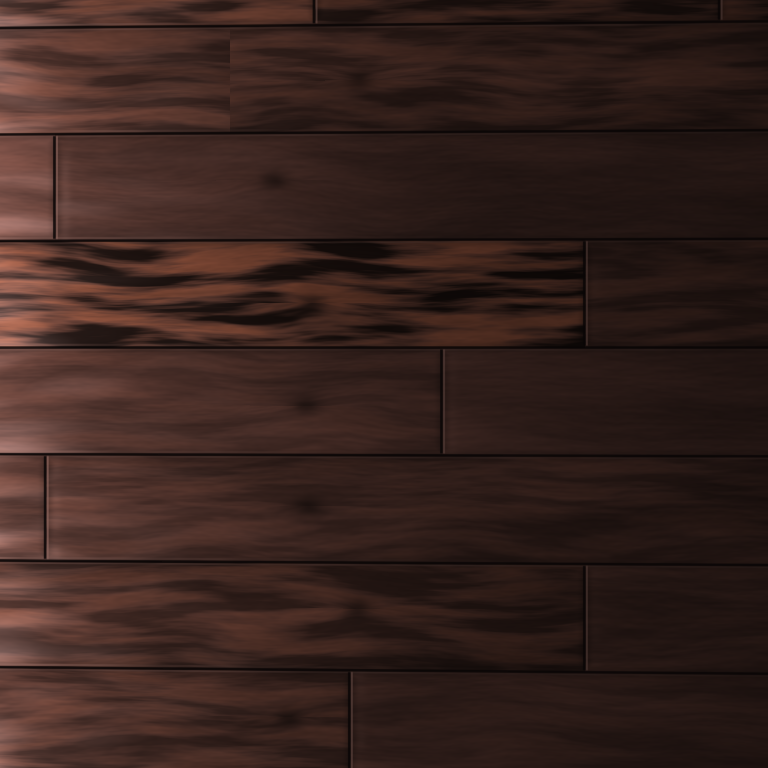
Write a Shadertoy shader that draws this texture.

```glsl
// Dark hardwood floor: eight rows of long hand-scraped boards with staggered butt joints.
// Stretched, warped gradient noise gives the grain and tiger figure of each board;
// light falls from the left, catching the bevels and the rippled gloss.

float hash(vec2 p) {
    return fract(sin(dot(p, vec2(127.1, 311.7))) * 43758.5);
}

float gradDot(vec2 cell, vec2 f, vec2 corner) {
    float a = 6.2832 * hash(cell + corner);
    return dot(vec2(cos(a), sin(a)), f - corner);
}

float gradientNoise(vec2 p) {
    vec2 i = floor(p), f = fract(p);
    vec2 u = f * f * f * (f * (f * 6.0 - 15.0) + 10.0);
    return mix(mix(gradDot(i, f, vec2(0, 0)), gradDot(i, f, vec2(1, 0)), u.x),
               mix(gradDot(i, f, vec2(0, 1)), gradDot(i, f, vec2(1, 1)), u.x), u.y);
}

float fbm(vec2 p) {
    float sum = 0.0, amp = 1.0;
    for (int k = 0; k < 4; k++) {
        sum += amp * gradientNoise(p);
        p = p * vec2(1.9, 2.1) + 17.3;
        amp *= 0.5;
    }
    return sum;
}

float line(float d, float halfWidth, float aa) {
    return 1.0 - smoothstep(halfWidth - aa, halfWidth + aa, abs(d));
}

// First joint of each row, top to bottom, and how strongly its boards are figured
const float JOINT[8] = float[8](0.410, 1.5, 0.072, 0.762, 0.576, 0.060, 0.762, 0.456);
const float FIGURE[8] = float[8](0.7, 0.45, 0.12, 1.0, 0.22, 0.28, 0.5, 0.45);

void mainImage(out vec4 fragColor, in vec2 fragCoord) {
    vec2 uv = fragCoord / iResolution.xy;
    float x = uv.x, aa = 0.8 / iResolution.y;

    // Rows widen slightly towards the right
    float rowHeight = 0.1387 + 0.0029 * x;
    float v = (0.5475 - uv.y) / rowHeight + 4.0;
    int row = clamp(int(floor(v)), 0, 7);
    float f = fract(v);
    float topDist = f * rowHeight, bottomDist = (1.0 - f) * rowHeight;
    float seamDist = min(topDist, bottomDist);

    // Nearest joint and board identity
    float boardLength = row == 0 ? 0.5275 : 1.2;
    float fromJoint = x - JOINT[row];
    float board = floor(fromJoint / boardLength) + 1.0;
    float jointDist = fromJoint - boardLength * max(floor(fromJoint / boardLength + 0.5), 0.0);
    vec2 id = vec2(float(row), board);
    float rnd = hash(id + 3.7);

    // Grain coordinates bend around one small knot per row
    vec2 q = vec2(x, v * 0.14);
    vec2 toKnot = vec2(x - 0.33 - 0.25 * hash(vec2(float(row), 9.0)), (f - 0.4 - 0.2 * rnd) * 0.14);
    float knot = exp(-dot(toKnot * vec2(55.0, 85.0), toKnot * vec2(55.0, 85.0)));
    q.y += 0.012 * sign(toKnot.y) * exp(-length(toKnot * vec2(22.0, 50.0)));
    q += vec2(rnd * 31.0, hash(id) * 17.0);
    q.y += 0.016 * gradientNoise(q * vec2(5.0, 11.0));

    // Broad tone, dark figure streaks, fine fibres and pores
    float figure = FIGURE[row] * (board > 0.5 && row > 0 && row != 2 && row != 5 ? 0.4 : 1.0);
    float broad = fbm(q * vec2(2.5, 16.0));
    float streak = fbm(q * vec2(6.0, 46.0));
    float fibre = gradientNoise(q * vec2(22.0, 210.0)) + 0.6 * gradientNoise(q * vec2(70.0, 330.0));
    float darkStreak = smoothstep(-0.08, 0.38, streak);
    float lightStreak = smoothstep(0.05, -0.4, streak);

    float tone = 0.088 + 0.275 * exp(-2.0 * x);
    tone *= 0.92 + 0.2 * rnd + 0.26 * broad + 0.10 * fibre + 0.08 * streak;
    tone *= 1.0 - 0.72 * figure * darkStreak;
    tone *= 1.0 + 0.45 * figure * lightStreak;
    tone *= 1.0 - 0.4 * knot;
    vec3 col = tone * mix(vec3(1.0, 0.63, 0.55), vec3(1.08, 0.60, 0.42),
                          figure * (0.35 + 0.5 * lightStreak));

    // Rounded board edges and rippled gloss near the light
    col *= 0.8 + 0.2 * smoothstep(0.0, 0.012, min(seamDist, abs(jointDist)));
    float ripple = gradientNoise(vec2(x * 7.0 + rnd * 9.0, q.y * 34.0));
    float gloss = exp(-8.0 * x) * (0.3 + 1.3 * max(ripple + 0.1, 0.0)) * (0.45 + 0.8 * f);
    gloss += 0.25 * exp(-3.0 * x) * exp(-pow((jointDist - 0.014) * 160.0, 2.0))
           * (0.5 + gradientNoise(vec2(x * 20.0, v * 6.0)));
    col += gloss * vec3(0.27, 0.23, 0.23);

    // Bevels: dark grooves beside thin lit edges
    float light = 0.25 + 0.75 * exp(-2.2 * x);
    float wear = 0.65 + 0.7 * gradientNoise(vec2(x * 9.0, float(row) * 5.3 + 0.4));
    vec3 edgeTint = vec3(0.50, 0.36, 0.33);
    col = mix(col, edgeTint * light, 0.55 * wear * line(topDist - 0.0030, 0.0011, aa));
    col = mix(col, edgeTint * light * 1.25,
              0.8 * wear * exp(-4.0 * x) * line(bottomDist - 0.0035, 0.0014, aa));
    col = mix(col, vec3(0.035, 0.02, 0.02), 0.85 * line(seamDist, 0.0016, aa));
    float inRow = smoothstep(0.001, 0.004, seamDist);
    col = mix(col, vec3(0.035, 0.02, 0.02), 0.85 * inRow * line(jointDist + 0.0012, 0.0017, aa));
    col = mix(col, edgeTint * (0.2 + light), 0.7 * inRow * line(jointDist - 0.0022, 0.0012, aa));

    fragColor = vec4(clamp(col, 0.0, 1.0), 1.0);
}
```
